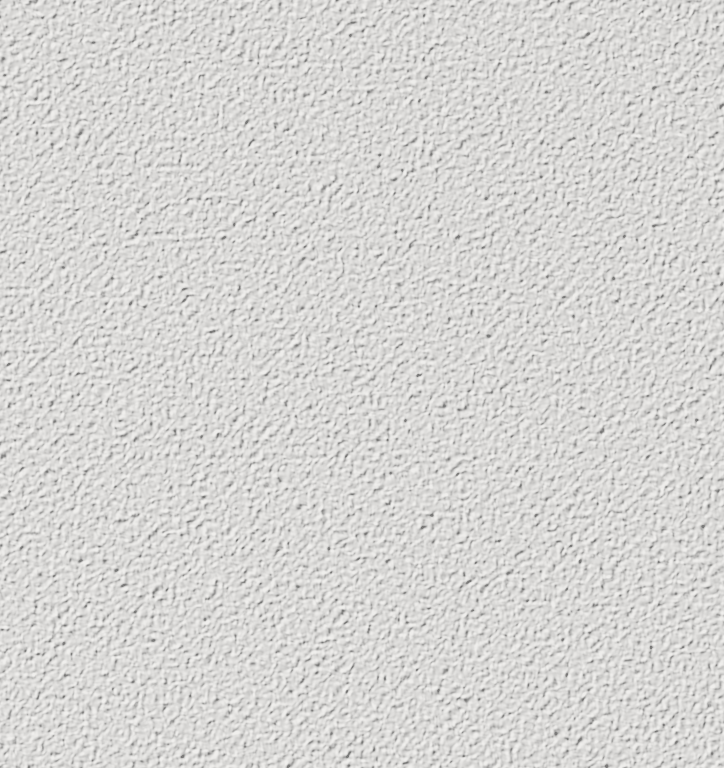
A Shadertoy shader for this texture:

```glsl
// Fine off-white plaster: a rough height field of layered gradient noise,
// lit by a grazing light from the upper left. The slope towards the light
// becomes a soft grey tone with sparse, deep shadows in the steepest pits.

const vec3 WARM_TINT = vec3(1.004, 1.0, 0.991);
const float GRAINS_PER_HEIGHT = 144.0;
const float GRAIN_STRETCH = 1.15;   // length to width of a grain
const float LIGHT_ANGLE = 2.33;     // radians, towards the upper left
const float SLOPE_REACH = 0.28;     // half the sampling gap, in grains
const float SLOPE_SPREAD = 0.31;    // typical size of a height difference

// Random unit vector for a lattice cell.
vec2 randomDirection(vec2 cell) {
    vec3 q = fract(vec3(cell.xyx) * vec3(0.1031, 0.1030, 0.0973));
    q += dot(q, q.yzx + 33.33);
    float angle = 6.28319 * fract((q.x + q.y) * q.z);
    return vec2(cos(angle), sin(angle));
}

float gradientNoise(vec2 p) {
    vec2 cell = floor(p);
    vec2 f = p - cell;
    vec2 w = f * f * f * (f * (f * 6.0 - 15.0) + 10.0);
    vec2 right = vec2(1.0, 0.0);
    vec2 up = vec2(0.0, 1.0);
    float a = dot(randomDirection(cell), f);
    float b = dot(randomDirection(cell + right), f - right);
    float c = dot(randomDirection(cell + up), f - up);
    float d = dot(randomDirection(cell + 1.0), f - 1.0);
    return mix(mix(a, b, w.x), mix(c, d, w.x), w.y);
}

vec2 rotate(vec2 p, float angle) {
    float c = cos(angle);
    float s = sin(angle);
    return vec2(c * p.x - s * p.y, s * p.x + c * p.y);
}

// Small grains, broken up by a finer roughness on a turned lattice.
float plasterHeight(vec2 p) {
    return gradientNoise(p) + 0.42 * gradientNoise(rotate(p, 0.6) * 1.75 + 47.3);
}

// Height drop towards the light, which lies along the first axis.
float litSlope(vec2 p, float reach) {
    vec2 offset = vec2(reach, 0.0);
    return plasterHeight(p - offset) - plasterHeight(p + offset);
}

// Grey level of a normalised slope; highlights flatten, shadows deepen.
float plasterTone(float slope) {
    float s = clamp(slope, -3.2, 2.8);
    float pit = max(-s - 0.6, 0.0);
    return 0.848 + 0.053 * s - 0.008 * s * s - 0.018 * pit * pit;
}

void mainImage(out vec4 fragColor, in vec2 fragCoord) {
    vec2 uv = fragCoord / iResolution.y;

    // Axes across and along the grains, bent a little to vary their direction.
    vec2 toLight = vec2(cos(LIGHT_ANGLE), sin(LIGHT_ANGLE));
    vec2 alongGrain = vec2(-toLight.y, toLight.x);
    vec2 p = vec2(dot(uv, toLight), dot(uv, alongGrain) / GRAIN_STRETCH);
    p = p * GRAINS_PER_HEIGHT + 200.0;
    p += 0.4 * vec2(gradientNoise(p * 0.37), gradientNoise(p * 0.37 + 91.7));

    // Relief varies from grain to grain, so the shadows stay short and sparse.
    float relief = 1.0 + 1.1 * gradientNoise(rotate(p, 0.9) * 0.8 + 13.1);
    float tone = plasterTone(relief * litSlope(p, SLOPE_REACH) / SLOPE_SPREAD);

    // Very gentle falloff of the light towards the upper right.
    tone += 0.005 - 0.005 * (uv.x + uv.y);

    fragColor = vec4(tone * WARM_TINT, 1.0);
}
```
